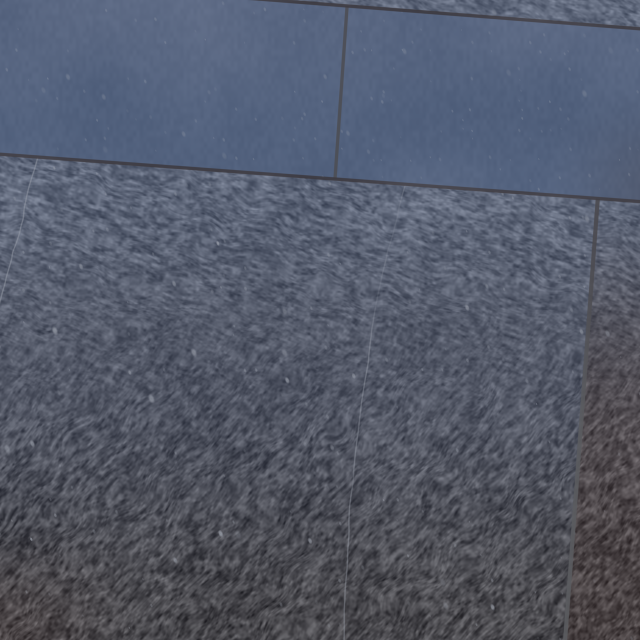
A WebGL 1 fragment shader for this texture:

```glsl
precision highp float;
uniform vec2 u_resolution;

const vec3 BAND = vec3(0.325, 0.385, 0.495);
const vec3 BAND_SHEEN = vec3(0.385, 0.430, 0.530);
const vec3 SLAB_FAR = vec3(0.375, 0.410, 0.485);
const vec3 SLAB_MID = vec3(0.318, 0.338, 0.395);
const vec3 SLAB_NEAR = vec3(0.288, 0.285, 0.302);
const vec3 WARM_STAIN = vec3(0.300, 0.255, 0.250);
const vec3 COURSE_JOINT = vec3(0.250, 0.240, 0.265);
const vec3 BAND_JOINT = vec3(0.300, 0.305, 0.330);
const vec3 SLAB_JOINT = vec3(0.355, 0.360, 0.375);
const vec3 MINERAL = vec3(0.620, 0.640, 0.680);

// Joints as value at the axis, then slope
const vec2 UPPER_EDGE = vec2(1.033, -0.078);
const vec2 LOWER_EDGE = vec2(0.759, -0.074);
const vec2 BAND_SPLIT = vec2(0.473, 0.070);
const vec2 SLAB_SPLIT = vec2(0.883, 0.074);
const float JOINT_HALF = 0.0026;
const float VEIN_HALF = 0.0011;
const float GRAIN_CONTRAST = 0.31;
const vec2 GRAIN_SCALE = vec2(80.0, 185.0);

float hash(vec2 p) {
  vec3 q = fract(vec3(p.xyx) * 0.1031);
  q += dot(q, q.yzx + 33.33);
  return fract((q.x + q.y) * q.z);
}

float noise(vec2 p) {
  vec2 i = floor(p), f = fract(p);
  f = f * f * (3.0 - 2.0 * f);
  return mix(mix(hash(i), hash(i + vec2(1.0, 0.0)), f.x),
             mix(hash(i + vec2(0.0, 1.0)), hash(i + 1.0), f.x), f.y);
}

float fbm(vec2 p) {
  float sum = 0.0, amp = 0.5;
  for (int i = 0; i < 4; i++) {
    sum += amp * noise(p);
    p = p * 2.03 + 17.1;
    amp *= 0.5;
  }
  return sum / 0.9375;
}

vec2 rotate(vec2 p, float a) {
  return vec2(cos(a) * p.x + sin(a) * p.y, cos(a) * p.y - sin(a) * p.x);
}

// Short chiselled strokes lying along one angle
float strokes(vec2 p, float angle) {
  vec2 q = rotate(p, angle) * GRAIN_SCALE + 90.0;
  return 0.62 * noise(q) + 0.38 * noise(q * 1.9 + 31.0);
}

float line(float d, float halfWidth, float px) {
  return 1.0 - smoothstep(halfWidth - px, halfWidth + px, abs(d));
}

// One soft speck in a fraction of the cells
float flecks(vec2 p, float scale, float density, float px) {
  vec2 cell = floor(p * scale) + scale;
  vec2 center = 0.3 + 0.4 * vec2(hash(cell + 3.7), hash(cell + 8.3));
  vec2 d = rotate(fract(p * scale) - center, 0.4) * vec2(1.5, 0.9);
  float radius = mix(0.07, 0.2, hash(cell + 5.1));
  float spot = 1.0 - smoothstep(radius * 0.3, radius + px * scale, length(d));
  return spot * step(1.0 - density, hash(cell)) * mix(0.3, 1.0, hash(cell + 1.9));
}

void main() {
  vec2 uv = gl_FragCoord.xy / u_resolution;
  float px = 0.75 / min(u_resolution.x, u_resolution.y);
  float upper = uv.y - UPPER_EDGE.x - UPPER_EDGE.y * uv.x;
  float lower = uv.y - LOWER_EDGE.x - LOWER_EDGE.y * uv.x;
  float bandSplit = uv.x - BAND_SPLIT.x - BAND_SPLIT.y * uv.y;
  float slabSplit = uv.x - SLAB_SPLIT.x - SLAB_SPLIT.y * uv.y;
  float inBand = smoothstep(-px, px, lower) * smoothstep(-px, px, -upper);
  float below = smoothstep(-px, px, -lower);
  float cloud = fbm(uv * 6.0 + 4.0) - 0.5;

  // Rough slabs, fading from cool to warm grey
  vec3 slab = mix(SLAB_NEAR, SLAB_MID, smoothstep(0.0, 0.45, uv.y));
  slab = mix(slab, SLAB_FAR, smoothstep(0.38, 0.78, uv.y));
  float corner = smoothstep(0.25, 0.0, uv.x) * smoothstep(0.2, 0.0, uv.y);
  float rightSlab = smoothstep(-px, px, slabSplit) * below;
  slab = mix(slab, WARM_STAIN, 0.5 * corner + 0.6 * rightSlab * smoothstep(0.7, 0.3, uv.y));
  vec2 warped = uv + 0.012 * vec2(noise(uv * 28.0), noise(uv * 28.0 + 50.0));
  float grain = mix(strokes(warped, 0.85), strokes(warped, -0.3), smoothstep(0.25, 0.65, uv.y));
  grain += 0.25 * (noise(uv * 230.0) - 0.5);
  slab += (grain - 0.5) * GRAIN_CONTRAST * mix(1.0, 0.8, uv.y) + cloud * 0.07;
  float slabFlecks = flecks(uv, 28.0, 0.07, px) + 0.5 * flecks(uv + 0.37, 55.0, 0.07, px);
  slab = mix(slab, MINERAL, min(slabFlecks, 1.0) * 0.75);

  // Pale veins wandering down the large slab
  float wobble = 0.012 * (fbm(vec2(uv.y * 9.0, 2.5)) - 0.5);
  float veinMid = uv.x - 0.534 - 0.055 * uv.y - 0.17 * uv.y * uv.y * uv.y - wobble;
  float veinLeft = uv.x - 0.262 * (uv.y - 0.53) - 1.5 * wobble;
  float broken = smoothstep(0.2, 0.65, noise(vec2(uv.y * 24.0, 7.0)));
  float vein = line(veinMid, VEIN_HALF, px) * mix(0.2, 0.55, broken)
             + line(veinLeft, VEIN_HALF, px) * 0.6;
  slab = mix(slab, MINERAL, min(vein, 1.0) * below * 0.75);

  // Honed band with soft sheen, faint scratches and specks
  float sheen = smoothstep(0.78, 1.0, uv.y) * 0.45 + cloud * 0.55;
  vec3 band = mix(BAND, BAND_SHEEN, clamp(sheen, 0.0, 1.0));
  band += cloud * 0.045 + 0.025 * (noise(uv * vec2(190.0, 110.0)) - 0.5);
  band = mix(band, WARM_STAIN, 0.22 * smoothstep(0.85, 1.05, uv.x) * smoothstep(0.88, 0.7, uv.y));
  float bandFlecks = flecks(uv + 0.13, 32.0, 0.1, px) + flecks(uv + 0.61, 65.0, 0.1, px);
  band = mix(band, MINERAL, min(bandFlecks, 1.0) * 0.3);

  // Joints
  vec3 color = mix(slab, band, inBand);
  color = mix(color, BAND_JOINT, line(bandSplit, JOINT_HALF, px) * inBand * 0.9);
  vec3 slabJoint = mix(SLAB_JOINT, COURSE_JOINT, smoothstep(0.3, 0.65, uv.y) * 0.6);
  color = mix(color, slabJoint, line(slabSplit, JOINT_HALF * 1.25, px) * below * 0.9);
  float course = max(line(upper, JOINT_HALF, px), line(lower, JOINT_HALF, px));
  color = mix(color, COURSE_JOINT + cloud * 0.1, course * 0.9);
  gl_FragColor = vec4(clamp(color, 0.0, 1.0), 1.0);
}
```
